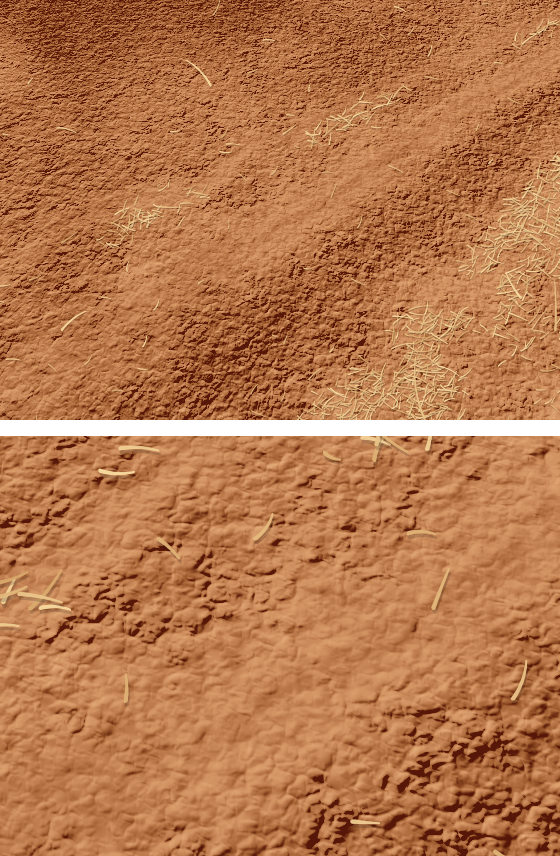
Top: the whole. Bottom: its middle third, enlarged.
Reproduce this texture procedurally as a Shadertoy shader.

```glsl
// Ploughed red soil in slanting rows, with wheel tracks and dry straw litter.
// Rows fan out from a vanishing point; clods are layered tilted bumps lit by a
// height difference, and straw is scattered as bent strokes on jittered grids.
#define VANISH vec2(1.9, 1.22)
#define LIGHT_DIR vec2(-0.5, 0.87)
#define CLOD_FREQ 52.0
#define RELIEF_GAIN 0.85
#define GRAIN_GAIN 0.9
#define PIT_DEPTH 1.7
#define BROAD_GAIN 1.3
#define LITTER_LAYERS 9
#define LITTER_WIDTH 0.0013
#define STEM_WIDTH 0.0021

float hash(vec2 p) {
    return fract(sin(dot(p, vec2(127.1, 311.7))) * 43758.5453);
}

float noise(vec2 p) {
    vec2 i = floor(p), f = fract(p);
    f = f * f * (3.0 - 2.0 * f);
    return mix(mix(hash(i), hash(i + vec2(1, 0)), f.x),
               mix(hash(i + vec2(0, 1)), hash(i + vec2(1, 1)), f.x), f.y);
}

float bell(float x, float centre, float width) {
    float d = (x - centre) / width;
    return exp(-d * d);
}

// Slope of the furrow line through p: constant along each row
float rowOf(vec2 p) {
    return (VANISH.y - p.y) / (VANISH.x - p.x);
}

// One layer of crumpled clods, each with its own tilt
float clods(vec2 q) {
    q += 0.8 * (vec2(noise(q * 1.9), noise(q * 1.9 + 37.0)) - 0.5);
    vec2 cell = floor(q);
    float height = 0.0;
    for (int y = -1; y <= 1; y++)
    for (int x = -1; x <= 1; x++) {
        vec2 id = cell + vec2(x, y);
        vec2 seat = vec2(hash(id), hash(id + 19.3));
        vec2 d = q - id - seat;
        float radius = 0.35 + 0.4 * hash(id + 71.7);
        float tilt = dot(d, seat.yx - 0.5);
        height = max(height, radius + tilt - dot(d, d) / radius);
    }
    return height;
}

float relief(vec2 q) {
    float f = CLOD_FREQ;
    return 0.45 * clods(q * f) / f
         + 0.75 * clods(q * f * 1.9 + 5.0) / (f * 1.9)
         + 0.60 * clods(q * f * 3.7 + 11.0) / (f * 3.7);
}

// Chance of straw: wide strip at lower right, tufts along the upper track
float strawDensity(vec2 p) {
    float row = rowOf(p) + 0.08 * (noise(p * 9.0) - 0.5);
    float strip = smoothstep(0.98, 1.06, row) * mix(1.0, 0.2, smoothstep(1.25, 1.55, row));
    strip *= smoothstep(0.2, 0.65, noise(p * 13.0 + 4.0));
    float tufts = bell(rowOf(p), 0.47, 0.024) * pow(0.5 + 0.5 * cos((p.x - 0.32) * 12.0), 2.0);
    tufts *= smoothstep(0.1, 0.5, noise(p * 17.0));
    return 0.003 + 0.85 * strip + 0.8 * tufts;
}

// Bent strokes on a jittered grid: x = cover, y = tint, z = cast shadow
vec3 strokes(vec2 p, float size, float seed, float width, float tilt, bool stems) {
    float px = 0.6 / iResolution.y;
    vec2 cell = floor(p / size);
    vec3 result = vec3(0.0);
    for (int y = -1; y <= 1; y++)
    for (int x = -1; x <= 1; x++) {
        vec2 id = cell + vec2(x, y);
        vec2 key = id + seed;
        vec2 centre = (id + vec2(hash(key), hash(key + 31.1))) * size;
        float chance = stems ? 0.01 + 0.4 * smoothstep(1.02, 1.15, rowOf(centre))
                             : strawDensity(centre);
        if (hash(key + 57.9) > chance) continue;
        float angle = tilt + 2.4 * (hash(key + 83.3) - 0.5);
        float reach = size * mix(0.2, 0.58, hash(key + 13.7));
        float bend = 0.4 * (hash(key + 47.1) - 0.5);
        vec2 axis = vec2(cos(angle), sin(angle));
        for (int k = 0; k < 2; k++) {
            vec2 d = p - centre + float(k) * vec2(-0.001, 0.003);
            float u = dot(d, axis);
            float v = dot(d, vec2(-axis.y, axis.x)) + bend * u * u / reach;
            float dist = length(vec2(max(abs(u) - reach, 0.0), v));
            float w = width * (1.0 - 0.35 * u / reach);
            float cover = 1.0 - smoothstep(w - px, w + px, dist);
            if (k == 1) result.z = max(result.z, cover);
            else if (cover > result.x) result.xy = vec2(cover, hash(key + 5.5));
        }
    }
    return result;
}

float ramp(float tone, float lo, float hi) {
    return clamp((tone - lo) / (hi - lo), 0.0, 1.0);
}

vec3 soilColour(float tone) {
    vec3 c = mix(vec3(0.34, 0.09, 0.03), vec3(0.52, 0.26, 0.12), ramp(tone, -2.1, -1.25));
    c = mix(c, vec3(0.64, 0.38, 0.20), ramp(tone, -1.25, -0.6));
    c = mix(c, vec3(0.73, 0.47, 0.29), ramp(tone, -0.6, 0.15));
    c = mix(c, vec3(0.82, 0.57, 0.38), ramp(tone, 0.15, 1.05));
    return mix(c, vec3(0.88, 0.66, 0.46), ramp(tone, 1.05, 2.6));
}

void mainImage(out vec4 fragColor, in vec2 fragCoord) {
    vec2 p = fragCoord / iResolution.y;

    // Ground plane, so clods shrink and flatten with distance
    float depth = 1.0 / (2.2 - p.y);
    vec2 ground = vec2((p.x - 0.67) * depth, 2.1 * depth);

    // Row layout: two wheel tracks, a cloddy ridge and the straw strip
    float row = rowOf(p) + 0.05 * (noise(p * 8.0) - 0.5) + 0.02 * (noise(p * 30.0) - 0.5);
    float track = max(0.8 * bell(row, 0.45, 0.025), bell(row, 0.61, 0.075));
    float ridge = bell(row, 0.82, 0.1);
    float strip = smoothstep(0.98, 1.08, row);
    float patches = noise(p * 6.0 + 3.0) + 0.7 * noise(p * 15.0) - 0.85;
    float rough = 1.0 - 0.5 * track + 0.15 * ridge - 0.3 * strip - 0.25 * patches;

    // Lit relief, scattered sharp pits, drawn-out tread marks and fine grain
    float stepSize = 0.0015;
    float slope = (relief(ground) - relief(ground + LIGHT_DIR * stepSize)) / stepSize;
    float tone = RELIEF_GAIN * rough * slope;
    float pits = smoothstep(0.55, 0.75, noise(ground * 62.0));
    tone -= PIT_DEPTH * rough * rough * pits * max(-slope - 0.2, 0.0);
    tone += track * 1.1 * (noise(vec2(p.x * 9.0, rowOf(p) * 75.0)) - 0.5);
    tone += GRAIN_GAIN * (noise(ground * 260.0) - 0.5);

    // Broad light and dark: pale tracks, dark ridge, dark far corner
    float broad = 0.4 * track - 0.45 * ridge + 0.45 * strip + 0.6 * patches;
    broad -= 0.8 * (1.0 - smoothstep(0.12, 0.32, row)) * smoothstep(0.15, 0.55, noise(p * 4.0));
    tone += 0.0 + BROAD_GAIN * broad;

    // Straw: short litter first, long stems on top
    vec3 colour = soilColour(tone);
    for (int i = 0; i < LITTER_LAYERS + 2; i++) {
        bool stems = i >= LITTER_LAYERS;
        float n = float(i);
        vec3 s = strokes(p, stems ? 0.13 : 0.024 + 0.0035 * n, 17.0 * n,
                         stems ? STEM_WIDTH : LITTER_WIDTH, stems ? 1.5 : 0.4, stems);
        colour *= 1.0 - 0.16 * s.z * (1.0 - s.x);
        vec3 straw = mix(vec3(0.85, 0.66, 0.42), vec3(0.98, 0.87, 0.64), s.y);
        colour = mix(colour, straw, 0.95 * s.x);
    }
    fragColor = vec4(colour, 1.0);
}
```
